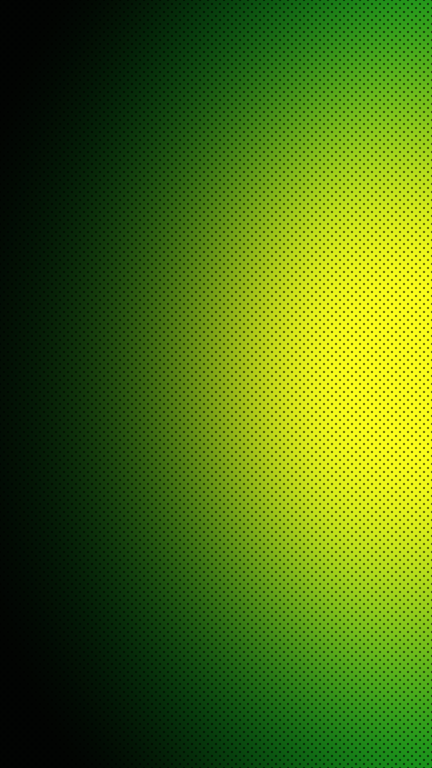
Give the GLSL for this background, as a Shadertoy shader.

```glsl
const vec2  GLOW_CENTER = vec2(1.0, 0.515);      // fraction of the canvas
const vec2  HUE_RADII   = vec2(0.15, 1.03);      // yellow fades to green, in widths
const vec2  SHADE_SPAN  = vec2(-0.16, 0.79);     // black at left to full light
const float SHADE_BEND  = 0.34;                  // shadow curves in at top and bottom
const vec3  YELLOW      = vec3(0.98, 0.98, 0.09);
const vec3  GREEN       = vec3(0.05, 0.55, 0.10);
const vec3  BLACK_GREEN = vec3(0.006, 0.014, 0.008);
const float DOT_PITCH   = 1.0 / 54.0;            // dot spacing, in widths
const float DOT_RADIUS  = 0.0026;
const float DOT_DARK    = 0.57;

// Distance to the nearest dot centre on a staggered lattice
float latticeDistance(vec2 p) {
    vec2 cell = p / DOT_PITCH;
    vec2 even = fract(cell) - 0.5;
    vec2 odd  = fract(cell + 0.5) - 0.5;
    return min(length(even), length(odd)) * DOT_PITCH;
}

float dotMask(vec2 p, float pixel) {
    return 1.0 - smoothstep(-0.7 * pixel, 0.7 * pixel, latticeDistance(p) - DOT_RADIUS);
}

// Radial yellow-green glow under a curved shadow
vec3 glowColor(vec2 p, vec2 center) {
    vec2 offset = p - center;
    float hue = smoothstep(HUE_RADII.x, HUE_RADII.y, length(offset));
    float bend = SHADE_BEND * offset.y * offset.y;
    float light = smoothstep(SHADE_SPAN.x, SHADE_SPAN.y, p.x - bend);
    return BLACK_GREEN + mix(YELLOW, GREEN, hue) * light;
}

void mainImage(out vec4 fragColor, in vec2 fragCoord) {
    float pixel = 1.0 / iResolution.x;
    vec2 p = fragCoord * pixel;
    vec2 center = GLOW_CENTER * iResolution.xy * pixel;
    vec3 color = glowColor(p, center);

    // Dark perforations
    color *= 1.0 - DOT_DARK * dotMask(p, pixel);

    fragColor = vec4(clamp(color, 0.0, 1.0), 1.0);
}
```
